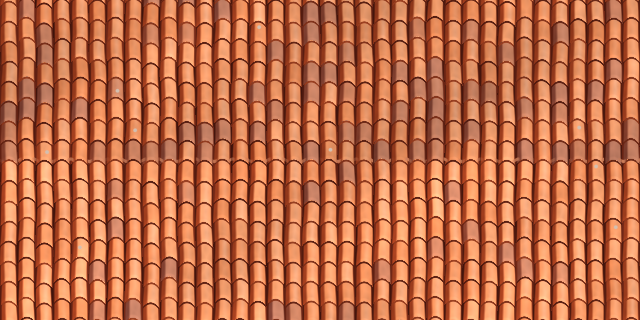
Write a Shadertoy shader that draws this texture.

```glsl
// Clay barrel-tile roof: 36 columns by 16 courses, split by a horizontal seam.

float hash(vec2 p) {
    p = fract(p * vec2(0.1031, 0.1137));
    p += dot(p, p.yx + 33.33);
    return fract((p.x + p.y) * p.y * 7.31);
}

// Distance to the nearest scattered point, for blotches and grit
float cellular(vec2 p) {
    vec2 cell = floor(p);
    float nearest = 2.0;
    for (int j = -1; j <= 1; j++)
        for (int i = -1; i <= 1; i++) {
            vec2 c = cell + vec2(i, j);
            vec2 point = c + vec2(hash(c + 3.7), hash(c + 51.3));
            nearest = min(nearest, length(point - p));
        }
    return nearest;
}

void mainImage(out vec4 fragColor, in vec2 fragCoord) {
    vec2 uv = fragCoord / iResolution.xy;
    vec2 grid = vec2(uv.x * 36.0, (uv.y - 0.503) * 16.0);
    vec2 pixel = vec2(36.0, 16.0) / iResolution.xy;

    // Columns wander slightly
    grid.x += 0.025 * sin(grid.y * 0.9 + grid.x * 0.35) + 0.015 * sin(grid.y * 2.3 - uv.x * 31.0);
    float column = floor(grid.x);
    float across = fract(grid.x) - 0.5;

    // Arched course edges, uneven away from the seam
    float slip = (hash(vec2(column, 7.0)) - 0.5) * 0.28 * smoothstep(0.0, 2.5, abs(grid.y));
    float course = grid.y + 1.25 * across * across + slip + 0.03 * sin(column * 4.1);
    vec2 tile = vec2(column, floor(course));
    float along = fract(course);
    float upper = step(0.0, tile.y);
    float tone = hash(tile + 80.0);

    // Tapered barrel, lit from the right
    float x = across + (hash(tile + 21.0) - 0.5) * 0.07;
    float halfWidth = mix(0.455, 0.415, along);
    float body = 1.0 - smoothstep(-pixel.x, pixel.x, abs(x) - halfWidth);
    float lit = smoothstep(-0.29, -0.13, x) * (1.0 - 0.7 * smoothstep(0.36, 0.46, x));
    float sheen = exp(-pow((x - 0.12) / 0.17, 2.0));

    // Fired clay with individual tints
    vec3 orange = mix(vec3(0.92, 0.53, 0.32), vec3(0.98, 0.64, 0.44), tone);
    vec3 clay = mix(vec3(0.60, 0.23, 0.11), orange, lit);
    clay = mix(clay, vec3(0.97, 0.70, 0.55), sheen * (0.2 + 0.6 * hash(tile + 9.0)));

    // Smoky tiles gather above the seam
    float smokyChance = mix(0.05, 0.13 + 0.22 * exp(-0.5 * tile.y), upper);
    float smoky = step(hash(tile + 140.0), smokyChance) * (0.55 + 0.4 * tone);
    vec3 smoke = mix(vec3(0.48, 0.25, 0.20), vec3(0.77, 0.50, 0.40), lit);
    clay = mix(clay, smoke, smoky);

    // Broad drifts of sun and soot, whole-tile tints, then small blotches
    float drift = sin(uv.x * 9.0 + 1.5 * sin(uv.y * 6.0)) + sin(uv.y * 13.0 - uv.x * 17.0 + 2.0);
    clay *= 1.0 + 0.035 * drift + 0.05 * (hash(vec2(column, 300.0)) - 0.5);
    clay *= mix(1.04, 0.96, upper);
    clay *= 0.96 + 0.1 * cellular(grid * vec2(2.4, 1.7));

    // Bright lower lip, and shadow cast by the course above
    float lip = smoothstep(0.0, 0.04, along) * (1.0 - smoothstep(0.08, 0.2, along));
    clay *= 1.0 + 0.06 * lip;
    float soften = pixel.y * 0.5;
    float shade = smoothstep(0.89 - soften, 0.9 + soften, along)
                * (1.0 - smoothstep(1.0 - soften, 1.0, along));
    vec3 shadow = mix(vec3(0.60, 0.24, 0.12), vec3(0.30, 0.09, 0.05), hash(tile + 33.0));
    clay = mix(clay, shadow, shade * 0.95);

    // Dark channels between the barrels
    vec3 channel = mix(vec3(0.24, 0.07, 0.04), vec3(0.46, 0.16, 0.09), hash(tile + 61.0));
    vec3 color = mix(channel, clay, body);

    // Broken mortar along the seam
    float mortarLine = abs(grid.y + 0.06 + 0.06 * sin(grid.x * 9.0));
    float mortar = (1.0 - smoothstep(0.04, 0.12, mortarLine)) * smoothstep(0.22, 0.42, abs(across));
    color = mix(color, vec3(0.80, 0.49, 0.35), mortar * hash(vec2(floor(grid.x * 2.0), 44.0)));

    // Sparse pale chips
    vec2 chipCell = floor(grid);
    vec2 chipCenter = 0.3 + 0.4 * vec2(hash(chipCell + 5.0), hash(chipCell + 17.0));
    float chipSize = length((fract(grid) - chipCenter) * vec2(1.0, 1.15));
    float chip = (1.0 - smoothstep(0.06, 0.15, chipSize)) * step(0.99, hash(chipCell + 230.0));
    color = mix(color, vec3(0.83, 0.75, 0.69), chip);

    fragColor = vec4(clamp(color, 0.0, 1.0), 1.0);
}
```
